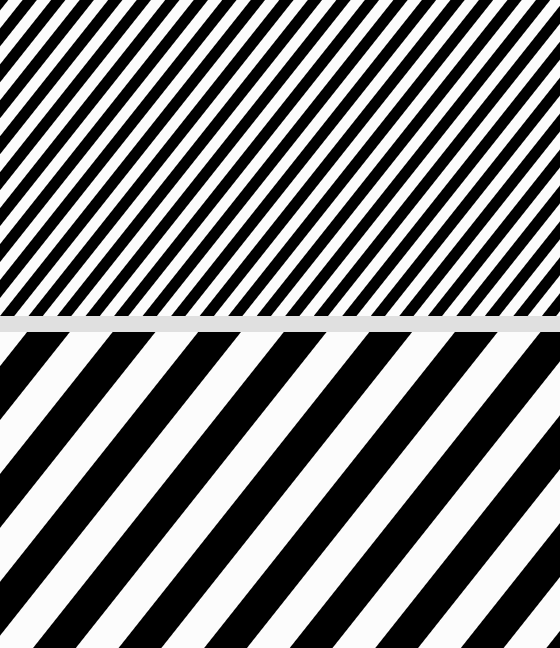
Top, the full canvas; bottom, a detail of the centre.
Give the GLSL for this pattern, as a WebGL 1 fragment shader.

```glsl
precision highp float;

// Even black and white diagonal stripes, leaning right as they rise.
// Distance across the stripes is folded into one period, then a signed
// distance to the nearest stripe edge gives a one-pixel smooth border.

uniform vec2 u_resolution;

#define STRIPE_ANGLE 0.9      // radians above the horizontal
#define STRIPE_PERIOD 0.0707  // black plus white, in canvas heights
#define DARK_SHARE 0.5        // dark part of each period
#define PHASE 0.0             // shift in periods from the lower left
#define DARK_COLOR vec3(0.0)
#define LIGHT_COLOR vec3(0.99)

// Signed distance to the nearest dark stripe, negative inside it.
float stripeDistance(vec2 p) {
    vec2 across = vec2(sin(STRIPE_ANGLE), -cos(STRIPE_ANGLE));
    float cycle = dot(p, across) / STRIPE_PERIOD - PHASE;
    float fromCenter = abs(fract(cycle - 0.5 * DARK_SHARE + 0.5) - 0.5);
    return (fromCenter - 0.5 * DARK_SHARE) * STRIPE_PERIOD;
}

void main() {
    vec2 p = gl_FragCoord.xy / u_resolution.y;
    float pixel = 1.0 / u_resolution.y;

    // Linear coverage across one pixel at each edge.
    float light = clamp(stripeDistance(p) / pixel + 0.5, 0.0, 1.0);
    gl_FragColor = vec4(mix(DARK_COLOR, LIGHT_COLOR, light), 1.0);
}
```
